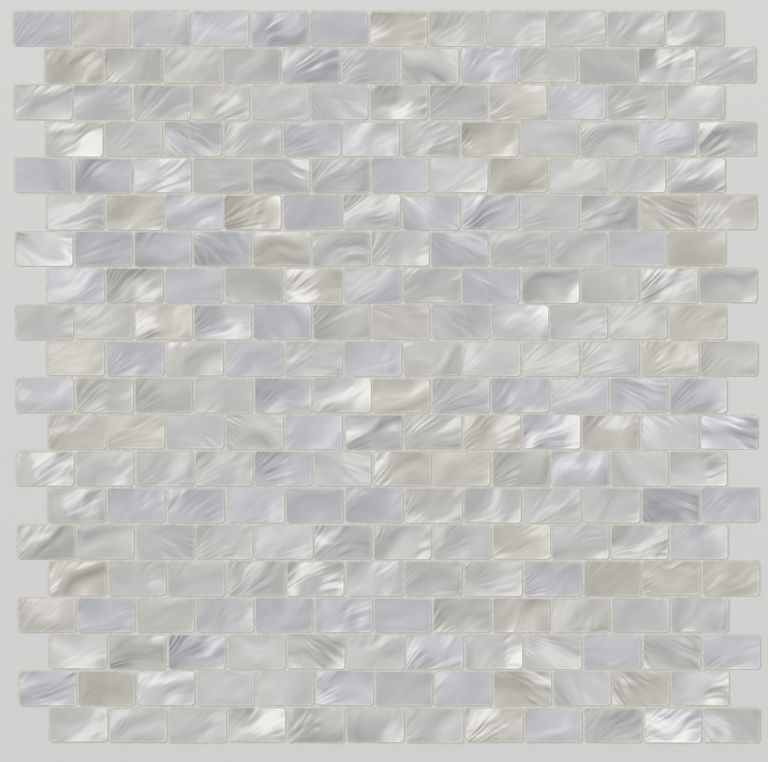
Give the GLSL for this pattern, as a WebGL 1 fragment shader.

```glsl
precision highp float;
// Mother-of-pearl brick mosaic: staggered rounded tiles on a pale grey sheet.

uniform vec2 u_resolution;

// Layout, in units of the canvas width
const vec2 GRID = vec2(12.0, 20.0);
const vec2 PITCH = vec2(0.0773, 0.0477);
const vec2 ORIGIN = vec2(0.0238, 0.0241);
const float STAGGER = 0.0405;
const float LEAN = -0.0075;
const float GAP = 0.0042;
const float CORNER = 0.0042;
const float JITTER = 0.0013;
const float RIM = 0.0026;

// Colours
const vec3 SHEET = vec3(0.825, 0.828, 0.820);
const vec3 GROUT = vec3(0.785, 0.780, 0.745);
const vec3 SEAM = vec3(0.640, 0.635, 0.595);
const vec3 COOL = vec3(0.738, 0.740, 0.757);
const vec3 NEUTRAL = vec3(0.748, 0.748, 0.742);
const vec3 WARM = vec3(0.752, 0.738, 0.700);
const vec3 GLINT = vec3(0.945, 0.943, 0.930);

float hash(vec2 p) {
  vec3 q = fract(p.xyx * 0.1031);
  q += dot(q, q.yzx + 33.33);
  return fract((q.x + q.y) * q.z);
}

float noise(vec2 p) {
  vec2 i = floor(p);
  vec2 f = fract(p);
  f = f * f * (3.0 - 2.0 * f);
  float low = mix(hash(i), hash(i + vec2(1.0, 0.0)), f.x);
  float high = mix(hash(i + vec2(0.0, 1.0)), hash(i + 1.0), f.x);
  return mix(low, high, f.y);
}

float fbm(vec2 p) {
  float sum = 0.0;
  float weight = 0.55;
  for (int i = 0; i < 3; i++) {
    sum += weight * noise(p);
    p = p * 2.1 + 17.3;
    weight *= 0.5;
  }
  return sum;
}

vec2 rotate(vec2 p, float a) {
  float c = cos(a);
  float s = sin(a);
  return vec2(c * p.x + s * p.y, c * p.y - s * p.x);
}

float roundBox(vec2 p, vec2 halfSize, float radius) {
  vec2 d = abs(p) - halfSize + radius;
  return length(max(d, 0.0)) + min(max(d.x, d.y), 0.0) - radius;
}

// Shell surface; q spans about one unit over the tile height
vec3 nacre(vec2 q, vec2 id) {
  vec2 seed = id * 7.31 + 40.0;
  float tint = hash(id + 3.1);
  float lively = hash(id + 11.7);
  lively *= lively;
  vec3 col = mix(NEUTRAL, COOL, smoothstep(0.45, 0.1, tint));
  col = mix(col, WARM, 0.8 * smoothstep(0.6, 1.0, tint));
  col += 0.055 * (hash(id + 23.9) - 0.45);

  // Broad silky bands, mostly rising to the right
  float angle = mix(0.1, 1.05, hash(id + 31.3));
  if (hash(id + 47.0) > 0.82) angle = -angle;
  vec2 band = rotate(q, angle);
  band.y += 0.5 * (noise(q * 1.4 + seed) - 0.5);
  float sheen = fbm(band * vec2(0.7, 2.0) + seed);
  col += (sheen - 0.48) * mix(0.14, 0.38, lively);

  // Fine growth ridges fanning out from beyond one corner
  vec2 fan = q;
  if (angle < 0.0) fan.y = -fan.y;
  fan += vec2(1.35, 0.5 + 0.7 * hash(id + 53.0));
  float ray = atan(fan.y, fan.x);
  float ridge = noise(vec2(ray * 24.0 + 2.0 * noise(q * 2.0 + seed), length(fan) * 1.6) + seed);
  float patchMask = smoothstep(0.4, 0.75, noise(q * 1.3 + seed + 60.0));
  col += (ridge - 0.5) * patchMask * mix(0.07, 0.22, lively);

  // Bright reflections broken up by the ridges
  float flash = smoothstep(0.50, 0.78, sheen * 0.72 + ridge * 0.12 + patchMask * 0.17);
  return mix(col, GLINT, flash * mix(0.25, 0.95, lively));
}

void main() {
  vec2 p = gl_FragCoord.xy / u_resolution.x;
  float px = 1.0 / u_resolution.x;

  // Nearest tile of the staggered grid
  float row = clamp(floor((p.y - ORIGIN.y) / PITCH.y), 0.0, GRID.y - 1.0);
  float left = ORIGIN.x + LEAN * row / GRID.y + STAGGER * (1.0 - mod(row, 2.0));
  float column = clamp(floor((p.x - left) / PITCH.x), 0.0, GRID.x - 1.0);
  vec2 id = vec2(column, row);
  vec2 local = p - vec2(left, ORIGIN.y) - (id + 0.5) * PITCH;
  vec2 wobble = vec2(hash(id + 61.0), hash(id + 71.0)) - 0.5;
  local = rotate(local - wobble * JITTER, 0.025 * (hash(id + 83.0) - 0.5));
  vec2 halfSize = 0.5 * (PITCH - GAP) + 0.4 * JITTER * wobble.yx;
  float d = roundBox(local, halfSize, CORNER);

  // Sheet, grout and the thin shadow along the lower right edges
  float fibre = noise(p * 330.0);
  vec3 col = SHEET + 0.022 * (p.y - 0.5) + 0.006 * (fibre - 0.5);
  col = mix(col, GROUT + 0.06 * (fibre - 0.5), smoothstep(GAP, 0.4 * GAP, d));
  float shade = roundBox(local - vec2(0.3, -0.25) * GAP, halfSize, CORNER);
  col = mix(col, SEAM, 0.55 * smoothstep(0.3 * GAP, -0.2 * GAP, shade));

  // Tile with a softly polished rim
  vec3 tile = nacre(local / PITCH.y, id);
  float facing = dot(local / halfSize, vec2(0.6, -0.4));
  tile += smoothstep(-RIM, 0.0, d) * (0.025 + 0.06 * facing);
  col = mix(col, tile, smoothstep(px, -px, d));
  gl_FragColor = vec4(clamp(col, 0.0, 1.0), 1.0);
}
```
